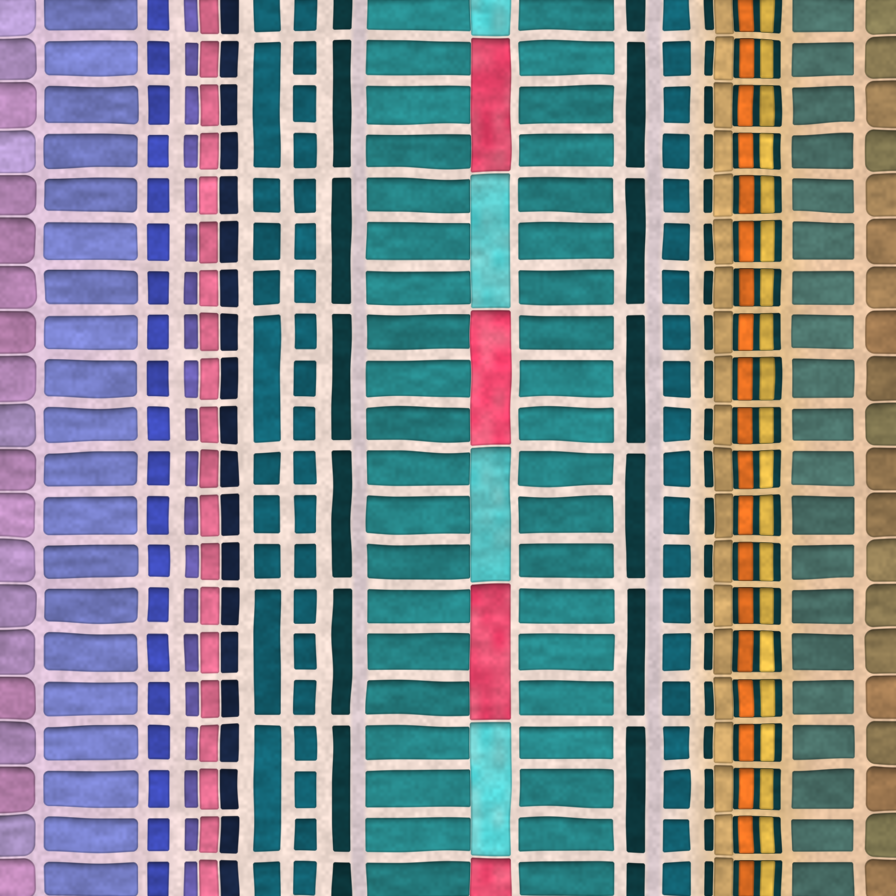
Reproduce this pattern procedurally as a three.js fragment shader.

```glsl
varying vec2 vUv;

const float ROW_PERIOD = 0.1527;   // height of one group of three cells
const float ROW_TOP = 0.0404;      // distance of the first main bar from the top
const vec2 MINOR_BARS = vec2(0.325, 0.675);
const float BAR_HALF = 0.0059;
const float SEAM_HALF = 0.0012;
const float KNOT_HALF = 0.0038;
const float CORNER = 0.0025;
const float EDGE = 0.0011;
const vec2 WOBBLE = vec2(0.0028, 0.0040);
const float GRAIN = 0.10;

const vec3 GROUT_LILAC = vec3(0.87, 0.76, 0.85);
const vec3 GROUT_PALE = vec3(0.93, 0.85, 0.81);
const vec3 GROUT_GOLD = vec3(0.88, 0.74, 0.54);
const vec3 GROUT_PEACH = vec3(0.90, 0.76, 0.63);
const vec3 GROUT_SHADE = vec3(0.79, 0.73, 0.77);
const vec3 MAUVE = vec3(0.71, 0.49, 0.66);
const vec3 LAVENDER = vec3(0.68, 0.59, 0.79);
const vec3 PERIWINKLE = vec3(0.46, 0.49, 0.77);
const vec3 BLUE = vec3(0.24, 0.29, 0.70);
const vec3 VIOLET = vec3(0.40, 0.36, 0.66);
const vec3 PINK = vec3(0.88, 0.43, 0.56);
const vec3 NAVY = vec3(0.09, 0.14, 0.25);
const vec3 TEAL = vec3(0.15, 0.51, 0.52);
const vec3 DEEP_TEAL = vec3(0.07, 0.37, 0.43);
const vec3 DARK = vec3(0.05, 0.22, 0.24);
const vec3 RED = vec3(0.89, 0.22, 0.38);
const vec3 CYAN = vec3(0.30, 0.80, 0.81);
const vec3 TAN = vec3(0.78, 0.63, 0.40);
const vec3 ORANGE = vec3(0.90, 0.44, 0.14);
const vec3 YELLOW = vec3(0.86, 0.70, 0.28);
const vec3 SAGE = vec3(0.30, 0.45, 0.42);
const vec3 BROWN = vec3(0.64, 0.48, 0.32);
const vec3 OLIVE = vec3(0.50, 0.47, 0.32);

float hash(vec2 p) {
  vec3 q = fract(p.xyx * vec3(0.1031, 0.1030, 0.0973));
  q += dot(q, q.yzx + 33.33);
  return fract((q.x + q.y) * q.z);
}

float noise(vec2 p) {
  vec2 i = floor(p), f = fract(p);
  f = f * f * (3.0 - 2.0 * f);
  return mix(mix(hash(i), hash(i + vec2(1.0, 0.0)), f.x),
             mix(hash(i + vec2(0.0, 1.0)), hash(i + 1.0), f.x), f.y);
}

float rowCoord(float y) { return (1.0 - y - ROW_TOP) / ROW_PERIOD; }

// Index of the cell within its row group
float cellIndex(float f) { return step(MINOR_BARS.x, f) + step(MINOR_BARS.y, f); }

// Column of painted cells between span.x and span.y; merged = 1 drops the minor bars
void column(inout vec3 col, vec2 p, vec2 span, vec3 tint, float merged, float gap, float corner) {
  float row = rowCoord(p.y), id = floor(row), f = row - id;
  float k = cellIndex(f) * (1.0 - merged);
  vec2 limits = k < 0.5 ? vec2(0.0, MINOR_BARS.x) : k < 1.5 ? MINOR_BARS : vec2(MINOR_BARS.y, 1.0);
  limits = mix(limits, vec2(0.0, 1.0), merged) * ROW_PERIOD + vec2(gap, -gap);

  vec2 q = vec2(p.x, f * ROW_PERIOD);
  vec2 lo = vec2(span.x, limits.x), hi = vec2(span.y, limits.y);
  vec2 b = abs(q - 0.5 * (lo + hi)) - 0.5 * (hi - lo) + corner;
  float d = length(max(b, 0.0)) + min(max(b.x, b.y), 0.0) - corner;

  // Wash, brush streaks and the shadow under the upper bar
  float tone = 0.91 + 0.18 * hash(vec2(id * 3.0 + k + 40.0, span.x * 900.0));
  tone += 0.20 * (noise(p * vec2(45.0, 110.0)) - 0.5);
  tone *= mix(0.68, 1.0, smoothstep(0.0, 0.011, q.y - lo.y + 0.3 * gap));
  tone *= mix(0.78, 1.0, smoothstep(0.0, 0.003, -d));
  col = mix(col, tint * tone, 1.0 - smoothstep(-EDGE, EDGE, d));
}

vec3 groutColor(float x) {
  vec3 c = mix(GROUT_LILAC, GROUT_PALE, smoothstep(0.03, 0.28, x));
  c = mix(c, GROUT_GOLD, smoothstep(0.74, 0.83, x));
  c = mix(c, GROUT_PEACH, smoothstep(0.86, 0.92, x));
  float shade = smoothstep(0.012, 0.004, min(abs(x - 0.401), abs(x - 0.730)));
  return mix(c, GROUT_SHADE, 0.7 * shade);
}

void main() {
  vec2 p = vUv + WOBBLE * (vec2(noise(vUv * vec2(30.0, 24.0)), noise(vUv * vec2(18.0, 22.0) + 57.0)) - 0.5);
  float row = rowCoord(p.y), id = floor(row);
  float pick = hash(vec2(id * 3.0 + cellIndex(row - id) + 20.0, 5.0));
  float loose = step(0.5, hash(vec2(id + 20.0, 9.0)));
  vec3 col = groutColor(p.x) * (0.95 + 0.10 * noise(p * 60.0));

  // Violet and pink side
  column(col, p, vec2(-0.03, 0.040), mix(MAUVE, LAVENDER, pick), 0.0, SEAM_HALF, 0.013);
  column(col, p, vec2(0.049, 0.154), PERIWINKLE, 0.0, BAR_HALF, 0.006);
  column(col, p, vec2(0.165, 0.189), BLUE, 0.0, BAR_HALF, CORNER);
  column(col, p, vec2(0.206, 0.221), VIOLET, 0.0, BAR_HALF, CORNER);
  column(col, p, vec2(0.223, 0.244), PINK, 0.0, KNOT_HALF, CORNER);
  column(col, p, vec2(0.246, 0.266), NAVY, 0.0, KNOT_HALF, CORNER);

  // Teal centre with the alternating accent
  column(col, p, vec2(0.283, 0.313), DEEP_TEAL, loose, BAR_HALF, CORNER);
  column(col, p, vec2(0.328, 0.353), DEEP_TEAL, 0.0, BAR_HALF, CORNER);
  column(col, p, vec2(0.371, 0.392), DARK, 1.0, BAR_HALF, CORNER);
  column(col, p, vec2(0.409, 0.525), TEAL, 0.0, BAR_HALF, CORNER);
  vec3 accent = mix(RED, CYAN, mod(id, 2.0));
  accent = mix(accent, GROUT_PALE, 0.28 * noise(p * vec2(70.0, 45.0)));
  column(col, p, vec2(0.525, 0.570), accent, 1.0, SEAM_HALF, CORNER);
  column(col, p, vec2(0.579, 0.685), TEAL, 0.0, BAR_HALF, CORNER);
  column(col, p, vec2(0.699, 0.720), DARK, 1.0, BAR_HALF, CORNER);
  column(col, p, vec2(0.740, 0.770), DEEP_TEAL, 0.0, BAR_HALF, CORNER);

  // Golden side
  column(col, p, vec2(0.786, 0.796), DARK, 0.0, BAR_HALF, CORNER);
  column(col, p, vec2(0.797, 0.818), TAN, 0.0, SEAM_HALF, CORNER);
  column(col, p, vec2(0.818, 0.872), DARK, 0.0, KNOT_HALF, CORNER);
  column(col, p, vec2(0.824, 0.841), ORANGE, 0.0, KNOT_HALF, CORNER);
  column(col, p, vec2(0.848, 0.864), YELLOW, 0.0, KNOT_HALF, CORNER);
  column(col, p, vec2(0.884, 0.953), SAGE, 0.0, BAR_HALF, CORNER);
  column(col, p, vec2(0.966, 1.03), mix(BROWN, OLIVE, pick), 0.0, SEAM_HALF, 0.010);

  // Paper grain
  col *= 1.0 + GRAIN * (noise(vUv * 230.0) - 0.5);
  gl_FragColor = vec4(col, 1.0);
}
```
